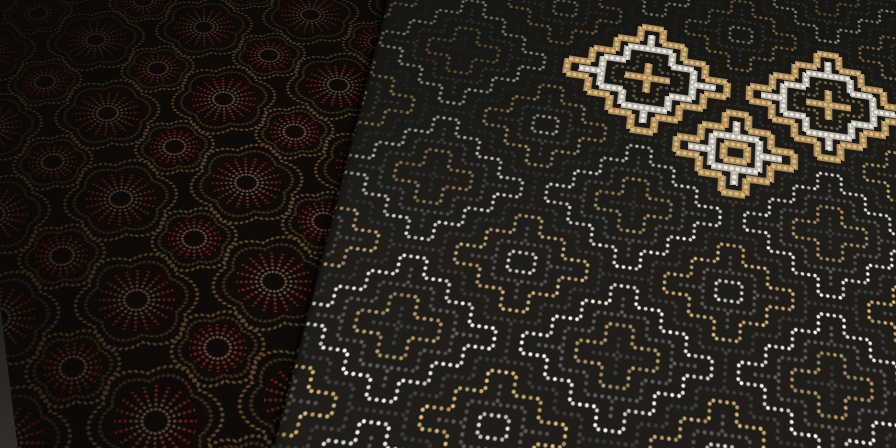
Reproduce this pattern procedurally as a WebGL 1 fragment shader.

```glsl
precision highp float;
// Two dark beaded panels in perspective: dotted blossoms beside stepped diamonds.
uniform vec2 u_resolution;

const float TAU = 6.2831853;
const vec3 GOLD = vec3(0.80, 0.66, 0.43);
const vec3 IVORY = vec3(0.91, 0.89, 0.84);
const vec3 GREY = vec3(0.36, 0.34, 0.30);
const vec3 FAINT = vec3(0.25, 0.24, 0.20);
const vec3 RED = vec3(0.55, 0.14, 0.10);
const vec3 PALE = vec3(0.50, 0.38, 0.29);
const vec3 BRONZE = vec3(0.46, 0.34, 0.19);
const vec3 SLATE = vec3(0.105, 0.102, 0.088);
const vec3 UMBER = vec3(0.062, 0.042, 0.032);
const vec3 FLOOR = vec3(0.19, 0.18, 0.17);

const float STEPS = 8.0;                  // blocks per diamond repeat
const vec2 BLOCK = vec2(0.053, 0.040);    // block size on the canvas
const vec2 BEADS = vec2(4.0, 3.0);        // beads along a block edge
const float BEAD_RADIUS = 0.0037;
const float BAR_RADIUS = 0.0088;
const float FLOWER_SIZE = 0.26;           // blossom repeat on the canvas
const float SEAM_TOP = 0.867;
const float SEAM_SLANT = 0.255;

float hash(vec2 p) {
  return fract(sin(dot(p, vec2(127.1, 311.7))) * 43758.5453);
}

float disc(float d, float radius) {
  float aa = 0.9 / u_resolution.y;
  return 1.0 - smoothstep(radius - aa, radius + aa, d);
}

// Canvas point to plane coordinates, inverting a perspective map.
vec2 unproject(vec2 q, vec2 origin, vec2 axisU, vec2 axisV, vec2 depth) {
  vec2 a = axisU - depth.x * q;
  vec2 b = axisV - depth.y * q;
  vec2 r = q - origin;
  return vec2(r.x * b.y - b.x * r.y, a.x * r.y - r.x * a.y) / (a.x * b.y - b.x * a.y);
}

float blockDistance(vec2 block, vec2 centre) {
  vec2 d = abs(block - centre);
  return d.x + d.y;
}

float ringLevel(vec2 block) {
  return blockDistance(mod(block + 4.0, STEPS), vec2(4.0));
}

vec3 ringColor(float ring) {
  if (ring < 0.5) return FAINT;
  if (ring < 1.5) return GOLD * 0.85;
  if (ring < 2.5) return GREY;
  if (ring < 3.5) return IVORY;
  if (ring < 4.5) return FAINT;
  if (ring < 5.5) return GOLD;
  if (ring < 6.5) return GREY;
  return IVORY * 0.9;
}

// Gold and ivory bars of one lit motif.
vec3 addLit(vec3 col, vec2 v0, vec2 v1, vec2 centre, float size, float away, float bead) {
  float ring = min(blockDistance(v0, centre), blockDistance(v1, centre));
  float depth = size - ring;
  bool shown = ring < 0.5 || depth < 1.5;
  if (depth < -0.5 || !shown) return col;
  vec3 bar = abs(depth - 1.0) < 0.5 ? IVORY : GOLD * 1.06;
  bar *= 0.78 + 0.26 * disc(bead, BEAD_RADIUS * 1.2);
  return mix(col, bar, disc(away, BAR_RADIUS));
}

// Beads on the nearest edge facing dir; odd rings run between blocks,
// even rings through block centres, so nested rings never touch.
vec3 addEdge(vec3 col, vec2 p, vec2 dir, float odd, float light) {
  vec2 along = dir.yx;
  vec2 v0 = floor(p + 0.5 * mix(dir, along, odd));
  vec2 v1 = v0 + mix(along, dir, odd);
  float ring = min(ringLevel(v0), ringLevel(v1));
  if (abs(mod(ring, 2.0) - odd) > 0.5) return col;
  float away = abs(fract(dot(dir, p) + 0.5 * (1.0 - odd)) - 0.5) * dot(dir, BLOCK);
  float count = dot(along, BEADS);
  float t = (dot(along, p) + 0.5 * odd) * count;
  float bead = length(vec2(away, (fract(t) - 0.5) / count * dot(along, BLOCK)));
  float vary = 0.84 + 0.28 * hash(vec2(floor(t), dot(dir, v0)));
  col = mix(col, max(ringColor(ring) * light * vary, col), disc(bead, BEAD_RADIUS));
  col = addLit(col, v0, v1, vec2(8.0, 0.0), 3.0, away, bead);
  col = addLit(col, v0, v1, vec2(16.0, 0.0), 3.0, away, bead);
  return addLit(col, v0, v1, vec2(12.0, 4.0), 2.0, away, bead);
}

vec3 diamondPanel(vec2 q) {
  vec2 p = STEPS * unproject(q, vec2(1.034, 0.112), vec2(0.4233, 0.0632),
                             vec2(-0.1434, 0.2496), vec2(0.0085, -0.0794));
  float light = mix(0.42, 1.0, smoothstep(-0.1, 0.75, q.y + 0.12 * (q.x - 1.3)));
  vec3 col = SLATE * mix(0.85, 1.12, smoothstep(0.0, 0.6, q.y));
  for (int i = 0; i < 2; i++) {
    col = addEdge(col, p, vec2(1.0, 0.0), float(i), light);
    col = addEdge(col, p, vec2(0.0, 1.0), float(i), light);
  }
  return col;
}

// Blossom: beaded rays inside two scalloped outlines.
vec3 addFlower(vec3 col, vec2 p, float radius, float light) {
  float r = length(p);
  float turn = atan(p.y, p.x) / TAU + 0.5;
  float rim = radius * (0.84 + 0.16 * abs(cos(turn * TAU * 3.0)));
  for (int i = 0; i < 2; i++) {
    float edge = rim * (1.0 - 0.17 * float(i));
    float count = floor(radius * 150.0);
    float side = (fract(turn * count) - 0.5) / count * TAU * r;
    float bead = length(vec2(r - edge, side)) * FLOWER_SIZE;
    col = mix(col, BRONZE * light * (1.0 - 0.35 * float(i)), disc(bead, 0.0034));
  }
  float side = (fract(turn * 20.0) - 0.5) / 20.0 * TAU * r;
  float spoke = (fract(r / 0.036) - 0.5) * 0.036;
  float bead = length(vec2(side, spoke)) * FLOWER_SIZE;
  float inside = step(0.072, r) * step(r, radius * 0.62);
  vec3 ray = mix(PALE, RED, smoothstep(0.25, 0.5, r / radius));
  return mix(col, ray * light, disc(bead, 0.0029) * inside);
}

vec3 flowerPanel(vec2 q) {
  vec2 uv = unproject(q, vec2(0.2396, 0.2526), vec2(0.2633, -0.0299),
                      vec2(0.0091, 0.1568), vec2(0.0073, -0.0770));
  float light = mix(0.38, 0.78, smoothstep(0.0, 0.6, q.x)) * mix(0.65, 1.0, smoothstep(0.0, 0.3, q.y));
  vec3 col = UMBER * (0.6 + 0.4 * light);
  col = addFlower(col, fract(uv + 0.5) - 0.5, 0.44, light);
  return addFlower(col, fract(uv) - 0.5, 0.32, light);
}

void main() {
  vec2 q = gl_FragCoord.xy / u_resolution.y;
  q.y = 1.0 - q.y;                        // measured down from the top
  float aa = 1.0 / u_resolution.y;
  float seam = q.x - SEAM_TOP + SEAM_SLANT * q.y;
  vec3 col = mix(flowerPanel(q), diamondPanel(q), smoothstep(-aa, aa, seam));
  col *= 1.0 - 0.65 * exp(-abs(seam + 0.006) * 110.0);
  // Floor showing at the lower left corner
  float corner = (q.y - 0.68) * 0.123 - q.x;
  col = mix(col, FLOOR * q.y, smoothstep(-aa, aa, corner));
  gl_FragColor = vec4(col, 1.0);
}
```
